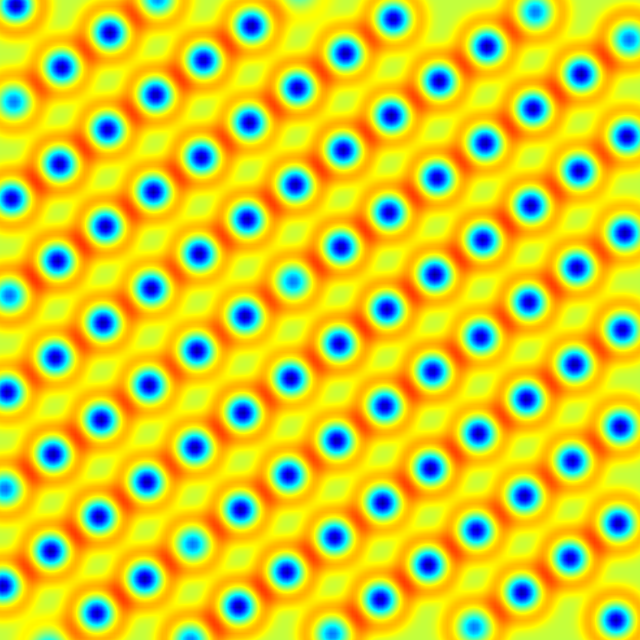
Give the GLSL for this pattern, as a WebGL 1 fragment shader.

```glsl
precision highp float;
// Slanted lattice of dark blue pits with orange halos, as a soft rainbow heat map.

uniform vec2 u_resolution;

const vec2 LATTICE_ORIGIN = vec2(0.458, 0.560);
const vec2 STEP_ALONG = vec2(0.0750, 0.0540);   // between pits of one slanted row
const vec2 STEP_ACROSS = vec2(0.0034, 0.1512);  // from one row to the next
const float SAMPLES = 148.0;                    // coarse samples across the canvas

const float BASE_LEVEL = 0.565;
const float PIT_DEPTH = 0.53;
const float PIT_RADIUS = 0.0198;
const float HALO_HEIGHT = 0.135;
const float HALO_RADIUS = 0.0417;
const float HALO_WIDTH = 0.0169;

const float FAINT_DEPTH = 0.63;   // relative depth of weak pits
const float FAINT_CHANCE = 0.015; // inside the canvas
const float EDGE_FAINT_CHANCE = 0.7;
const float EDGE_BAND = 0.026;
const float EDGE_FADE = 0.025;    // pits vanish this far outside the canvas

float hash(vec2 cell) {
  return fract(sin(dot(cell, vec2(127.1, 311.7))) * 4375.85);
}

float bell(float x) {
  return exp(-x * x);
}

// Lattice coordinates: x counts along a row, y counts the rows.
vec2 toLattice(vec2 p) {
  vec2 d = p - LATTICE_ORIGIN;
  float area = STEP_ALONG.x * STEP_ACROSS.y - STEP_ALONG.y * STEP_ACROSS.x;
  return vec2(d.x * STEP_ACROSS.y - d.y * STEP_ACROSS.x,
              d.y * STEP_ALONG.x - d.x * STEP_ALONG.y) / area;
}

// One pit with its halo.
float pitProfile(vec2 p, vec2 cell) {
  vec2 center = LATTICE_ORIGIN + cell.x * STEP_ALONG + cell.y * STEP_ACROSS;
  float r = distance(p, center);
  vec2 inset = min(center, 1.0 - center);
  float edge = min(inset.x, inset.y);

  float chance = edge < EDGE_BAND ? EDGE_FAINT_CHANCE : FAINT_CHANCE;
  float depth = hash(cell) < chance ? FAINT_DEPTH : 1.0;
  depth *= mix(0.97, 1.03, hash(cell + 17.0));
  float halo = mix(0.93, 1.07, hash(cell + 41.0));

  float presence = smoothstep(-EDGE_FADE, 0.0, edge);
  return presence * (HALO_HEIGHT * halo * bell((r - HALO_RADIUS) / HALO_WIDTH)
                   - PIT_DEPTH * depth * bell(r / PIT_RADIUS));
}

// Sum of the nearest pits.
float level(vec2 p) {
  vec2 nearest = floor(toLattice(p) + 0.5);
  float sum = BASE_LEVEL;
  for (int j = -1; j <= 1; j++) {
    for (int i = -1; i <= 1; i++) {
      sum += pitProfile(p, nearest + vec2(float(i), float(j)));
    }
  }
  return sum;
}

// Level at the centre of one coarse sample.
float sampleLevel(vec2 index) {
  return level((index + 0.5) / SAMPLES);
}

// Navy, blue, cyan, green, yellow, orange, red.
vec3 rainbow(float v) {
  return clamp(1.5 - abs(4.0 * v - vec3(3.0, 2.0, 1.0)), 0.0, 1.0);
}

void main() {
  vec2 uv = gl_FragCoord.xy / u_resolution;

  // Bilinear blend of the coarse samples.
  vec2 grid = uv * SAMPLES - 0.5;
  vec2 index = floor(grid);
  vec2 blend = grid - index;
  float low = mix(sampleLevel(index), sampleLevel(index + vec2(1.0, 0.0)), blend.x);
  float high = mix(sampleLevel(index + vec2(0.0, 1.0)), sampleLevel(index + 1.0), blend.x);

  gl_FragColor = vec4(rainbow(mix(low, high, blend.y)), 1.0);
}
```
